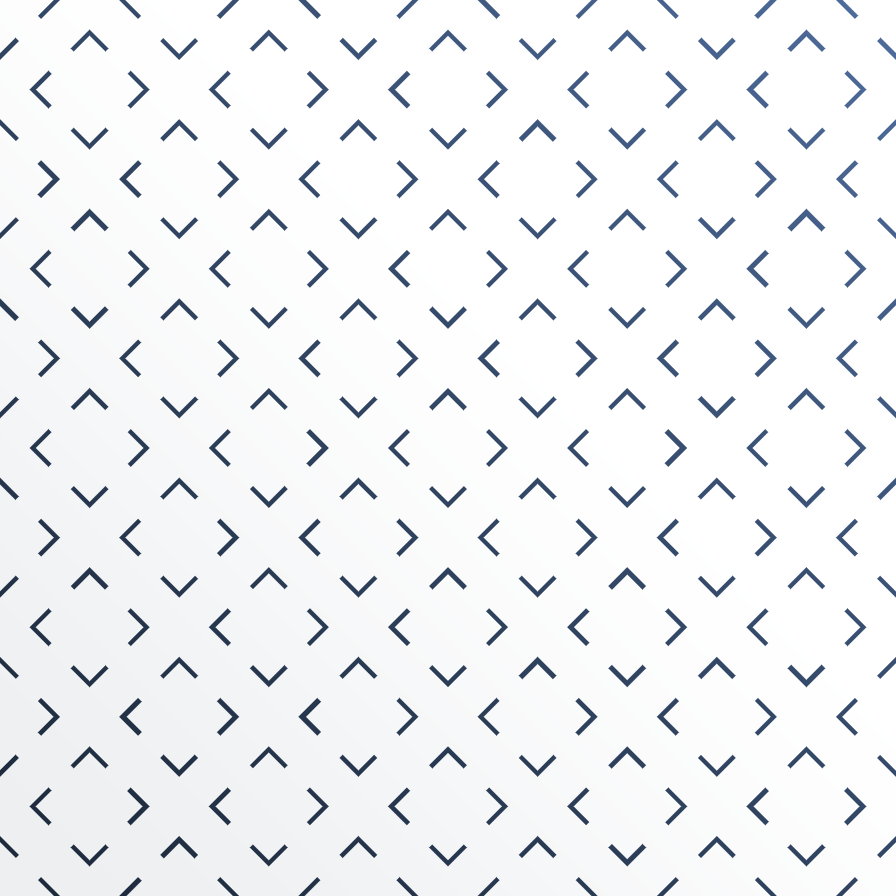
Give the GLSL for this pattern, as a three.js fragment shader.

```glsl
#define REPEATS 5.0
#define RADIUS 0.335
#define ARM 0.211
#define STROKE 0.034
#define BOLDNESS 0.25
#define INK_DARK vec3(0.115, 0.165, 0.235)
#define INK_LIGHT vec3(0.31, 0.43, 0.62)
#define PAPER_SHADE vec3(0.93, 0.937, 0.945)
#define PAPER_WHITE vec3(1.0)

varying vec2 vUv;

float hash(vec2 p) {
  vec3 h = fract(p.xyx * vec3(0.1031, 0.1030, 0.0973));
  h += dot(h, h.yzx + 33.33);
  return fract((h.x + h.y) * h.z);
}

// Signed distance to an L with its outer corner at the origin
float chevron(vec2 p, float stroke) {
  float near = min(p.x, p.y);
  float far = max(p.x, p.y);
  return max(max(-near, far - ARM), near - stroke);
}

void main() {
  // Diagonal axes turn the staggered diamonds into a square lattice
  vec2 p = vUv * REPEATS;
  vec2 lattice = vec2(p.x + p.y, p.x - p.y);
  vec2 cell = floor(lattice + 0.5);
  vec2 local = lattice - cell;

  // Four mirrored corners, a few drawn slightly bolder
  vec2 corner = cell * 2.0 + step(0.0, local);
  float stroke = STROKE * (1.0 + BOLDNESS * pow(hash(corner + 40.0), 4.0));
  float d = chevron(RADIUS - abs(local), stroke);
  float pixel = fwidth(vUv.x) * REPEATS * sqrt(2.0);
  float coverage = clamp(0.5 - d / pixel, 0.0, 1.0);

  // Both colours brighten from lower left to upper right
  float diagonal = 0.5 * (vUv.x + vUv.y);
  vec3 paper = mix(PAPER_SHADE, PAPER_WHITE, smoothstep(0.0, 0.65, diagonal));
  vec3 ink = mix(INK_DARK, INK_LIGHT, pow(diagonal, 1.3));
  gl_FragColor = vec4(mix(paper, ink, coverage), 1.0);
}
```
